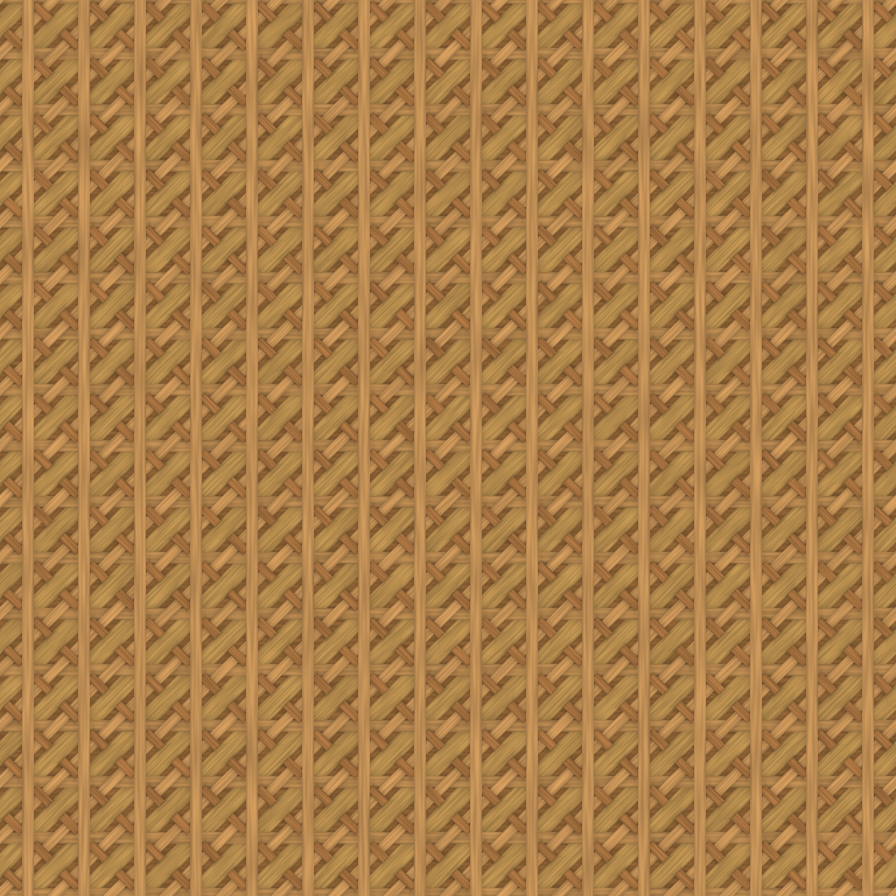
Write a Shadertoy shader that draws this texture.

```glsl
// Woven cane: upright and level strips laced with wide and narrow diagonal strips.

const float REPEATS = 16.0;              // cells across and down
const vec2 CROSSING = vec2(0.5, 0.04);   // where upright and level strips meet in a cell

// Half widths, in cells
const float UPRIGHT_HALF = 0.105;
const float LEVEL_HALF = 0.105;
const float WIDE_HALF = 0.165;
const float NARROW_HALF = 0.09;
const float TIE_HALF = 0.08;
const float TIE_REACH = 0.2;

const vec3 UPRIGHT_COLOR = vec3(0.755, 0.56, 0.335);
const vec3 LEVEL_COLOR = vec3(0.73, 0.54, 0.315);
const vec3 WIDE_COLOR = vec3(0.715, 0.55, 0.305);
const vec3 NARROW_COLOR = vec3(0.785, 0.58, 0.345);
const vec3 TIE_COLOR = vec3(0.645, 0.44, 0.245);
const vec3 GROUND_COLOR = vec3(0.63, 0.435, 0.23);

const float DIAGONAL_SHADOW = 0.19;
const float STRAIGHT_SHADOW = 0.11;
const float SHADOW_REACH = 0.045;
const float RIM_DEPTH = 0.12;
const float RIM_WIDTH = 0.04;
const float GRAIN_DEPTH = 0.19;
const float WEAR_DEPTH = 0.05;
const vec2 GRAIN_FREQ = vec2(18.0, 1.0); // across and along a strip, per cell
const vec2 WEAR_FREQ = vec2(1.0, 1.0);
const float DIAGONAL = 0.70711;

// Random unit gradient at a lattice point
vec2 gradientAt(vec2 cell, vec2 period) {
    vec3 h = fract(mod(cell, period).xyx * vec3(0.1031, 0.1030, 0.0973));
    h += dot(h, h.yzx + 33.33);
    float angle = 6.28319 * fract((h.x + h.y) * h.z);
    return vec2(cos(angle), sin(angle));
}

// Gradient noise that wraps at the canvas edges; p is in cells
float wrapNoise(vec2 p, vec2 freq) {
    vec2 period = REPEATS * freq;
    p *= freq;
    vec2 i = floor(p), f = p - i;
    vec2 u = f * f * f * (f * (f * 6.0 - 15.0) + 10.0);
    vec2 e = vec2(1.0, 0.0);
    float a = dot(gradientAt(i, period), f);
    float b = dot(gradientAt(i + e.xy, period), f - e.xy);
    float c = dot(gradientAt(i + e.yx, period), f - e.yx);
    float d = dot(gradientAt(i + e.xx, period), f - e.xx);
    return mix(mix(a, b, u.x), mix(c, d, u.x), u.y);
}

// Distance to the nearest whole number
float toWhole(float t) {
    return abs(fract(t + 0.5) - 0.5);
}

// Lays one strip over the weave: soft shadow, grained face, darker rim.
// d is the distance to its edge (negative inside), p is (across, along).
vec3 layStrip(vec3 below, float d, vec2 p, vec3 tint, float shadowDepth, float pixel) {
    float shadow = shadowDepth * exp(-max(d, 0.0) / SHADOW_REACH);
    float rim = RIM_DEPTH * smoothstep(-RIM_WIDTH, 0.0, d);
    float grain = GRAIN_DEPTH * wrapNoise(p, GRAIN_FREQ);
    float wear = WEAR_DEPTH * wrapNoise(p + 0.37, WEAR_FREQ);
    vec3 face = tint * (1.0 - rim + grain + wear);
    float cover = smoothstep(-0.5 * pixel, 0.5 * pixel, -d);
    return mix(below * (1.0 - shadow), face, cover);
}

void mainImage(out vec4 fragColor, in vec2 fragCoord) {
    vec2 p = fragCoord / iResolution.xy * REPEATS - CROSSING;
    float pixel = REPEATS / min(iResolution.x, iResolution.y);
    vec2 diagonal = vec2(p.x - p.y, p.x + p.y);

    // Distances to the strip edges
    float upright = toWhole(p.x) - UPRIGHT_HALF;
    float level = toWhole(p.y) - LEVEL_HALF;
    float wide = toWhole(diagonal.x) * DIAGONAL - WIDE_HALF;
    float narrowAxis = toWhole(diagonal.x - 0.5) * DIAGONAL;
    float narrow = narrowAxis - NARROW_HALF;
    float tie = max(toWhole(diagonal.y) * DIAGONAL - TIE_HALF,
                    narrowAxis - TIE_REACH);

    // Layers from the back to the front
    vec3 color = GROUND_COLOR * (1.0 + GRAIN_DEPTH * wrapNoise(p.yx, GRAIN_FREQ));
    color = layStrip(color, wide, diagonal, WIDE_COLOR, DIAGONAL_SHADOW, pixel);
    color = layStrip(color, level, p.yx, LEVEL_COLOR, STRAIGHT_SHADOW, pixel);
    color = layStrip(color, narrow, diagonal, NARROW_COLOR, DIAGONAL_SHADOW, pixel);
    color = layStrip(color, tie, diagonal.yx, TIE_COLOR, DIAGONAL_SHADOW, pixel);
    color = layStrip(color, upright, p, UPRIGHT_COLOR, STRAIGHT_SHADOW, pixel);

    fragColor = vec4(clamp(color, 0.0, 1.0), 1.0);
}
```
